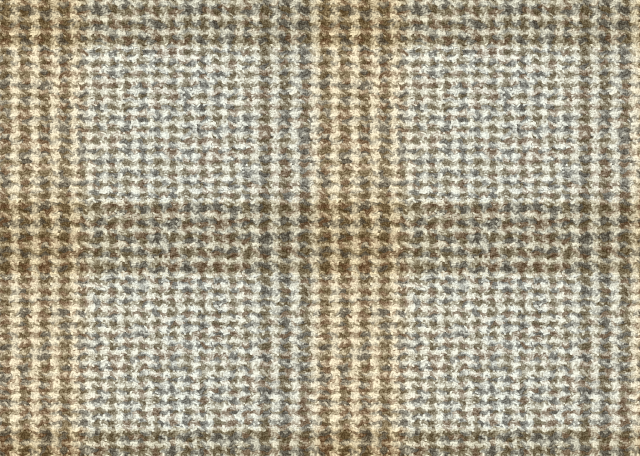
A WebGL 2 fragment shader for this texture:

```glsl
#version 300 es
precision highp float;
// Woven tweed glen check, two repeats across and two down: warp and weft
// threads carry bold and fine dark stripes and interlace in a 2/2 twill.
// Wrapped hashes and cellular flecks give the yarn its ragged heather mix.
uniform vec2 u_resolution;
out vec4 outColor;

const float TAU = 6.2831853;
const vec2 THREADS = vec2(128.0, 92.0);   // warp and weft threads per check
const vec2 WRAP = vec2(128.0, 184.0);     // period of the yarn noise

float hash(vec2 p) {
  vec3 q = fract(vec3(p.xyx) * vec3(0.1031, 0.1030, 0.0973));
  q += dot(q, q.yzx + 33.33);
  return fract((q.x + q.y) * q.z);
}

// Cellular noise: x = distance to the nearest point, y = random value of its cell
vec2 cellular(vec2 p, vec2 period) {
  vec2 base = floor(p), best = vec2(9.0, 0.0);
  for (int j = -1; j <= 1; j++)
    for (int i = -1; i <= 1; i++) {
      vec2 cell = base + vec2(i, j);
      vec2 id = mod(cell, period);
      vec2 point = cell + vec2(hash(id + 11.0), hash(id + 57.0));
      float d = length(point - p);
      if (d < best.x) best = vec2(d, hash(id + 91.0));
    }
  return best;
}

// Dark stripes along one thread direction: x = dark yarn, y = inside bold band
// pitch and duty hold the bold value first, then the fine one
vec2 stripes(float thread, float start, float period, float band, vec2 pitch, vec2 duty) {
  float t = mod(thread - start, period);
  float bold = step(t, band);
  float phase = bold > 0.5 ? t / pitch.x : (t - band) / pitch.y;
  float inside = 0.5 * mix(duty.y, duty.x, bold) - abs(fract(phase) - 0.5);
  return vec2(smoothstep(-0.08, 0.08, inside), bold);
}

vec3 tweed(vec2 uv) {
  // Threads wander slightly
  vec2 p = uv * 2.0 * THREADS;
  p.x += 0.3 * sin(TAU * (uv.y * 26.0 + uv.x * 8.0)) + 0.18 * sin(TAU * (uv.y * 61.0 - uv.x * 14.0));
  p.y += 0.28 * sin(TAU * (uv.x * 34.0 + uv.y * 5.0)) + 0.18 * sin(TAU * (uv.x * 82.0 - uv.y * 9.0));

  vec2 id = floor(p), f = fract(p) - 0.5;
  vec2 key = mod(id, WRAP);
  float warpUp = step(mod(id.x + id.y, 4.0), 1.5);

  // Ragged stripe edges
  vec2 ragged = p + 1.5 * (vec2(hash(key + 3.0), hash(key + 29.0)) - 0.5);
  vec2 warp = stripes(ragged.x, 102.0, THREADS.x, 56.0, vec2(8.0, 6.0), vec2(0.56, 0.54));
  vec2 weft = stripes(ragged.y, 73.0, THREADS.y, 30.0, vec2(6.0, 4.42857), vec2(0.62, 0.5));

  // Yarn on top counts most; light weft rows stay open in the fine check
  float top = mix(weft.x, warp.x, warpUp);
  float weftShare = mix(0.36, 0.22, warp.y);
  float dark = 0.38 * top + weftShare * weft.x + (0.62 - weftShare) * warp.x;

  // Rounded, slanted thread, mottled stitches and fibre flecks
  float across = mix(f.y + 0.35 * f.x, f.x - 0.25 * f.y, warpUp);
  float relief = 0.1 * cos(TAU * across);
  vec2 fleck = cellular(p / vec2(4.0, 2.0), WRAP / vec2(4.0, 2.0));
  vec2 fibre = cellular(p * vec2(0.75, 1.5), WRAP * vec2(0.75, 1.5));
  float tone = 0.95 - 0.7 * dark + relief;
  tone += 0.14 * (hash(key) - 0.5) + 0.25 * (fibre.y - 0.5) + 0.1 * (0.45 - fleck.x);

  // Bold bands lie darker than the open fine check
  tone -= 0.1 * weft.y + 0.05 * warp.y;
  vec3 color = mix(vec3(0.35, 0.31, 0.245), vec3(0.95, 0.94, 0.86), clamp(tone, -0.05, 1.03));

  // Heather hues in the dark yarn: rust, ochre and slate
  vec3 rust = vec3(0.028, -0.006, -0.02), ochre = vec3(0.012, 0.003, -0.022);
  vec3 slate = vec3(-0.02, -0.002, 0.02);
  vec3 hue = fleck.y < 0.25 ? rust : fleck.y < 0.65 ? ochre : slate;
  color += hue * (0.2 + 0.8 * dark);

  // Warm left bold columns, cool fine centre, ochre in the bold rows
  float warm = smoothstep(0.18, 0.1, abs(fract(uv.x * 2.0 + 0.38) - 0.5));
  float cool = 0.5 - 0.5 * cos(TAU * (uv.x * 2.0 - 0.1));
  color *= mix(vec3(1.0), vec3(1.035, 0.995, 0.94), warm);
  color *= mix(vec3(1.0), vec3(0.985, 1.0, 1.025), cool);
  color *= mix(vec3(1.0), vec3(1.0, 0.985, 0.95), weft.y);
  return color;
}

void main() {
  // Average a 3 x 3 grid of samples to smooth the yarn edges
  vec3 sum = vec3(0.0);
  for (int j = -1; j <= 1; j++)
    for (int i = -1; i <= 1; i++)
      sum += tweed((gl_FragCoord.xy + vec2(i, j) / 3.0) / u_resolution);
  vec3 color = sum / 9.0;

  // Restore the contrast of single stitches
  color = vec3(0.65, 0.615, 0.535) + 1.12 * (color - vec3(0.65, 0.615, 0.535));
  outColor = vec4(clamp(color, 0.0, 1.0), 1.0);
}
```
